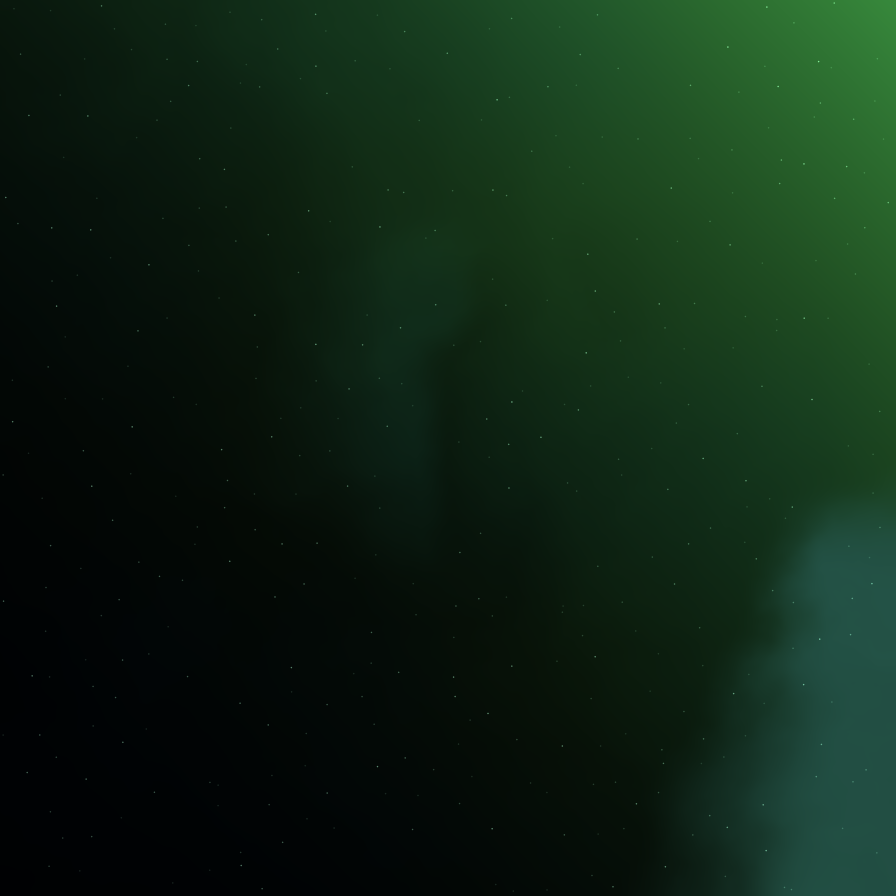
Reproduce this background procedurally as a WebGL 1 fragment shader.

```glsl
precision highp float;
// Dark green night nebula: a corner glow, a teal cloud, faint smoke and tiny stars.

uniform vec2 u_resolution;

// Colours
const vec3 GLOW_COLOR  = vec3(0.215, 0.530, 0.225);
const vec3 SHADE_COLOR = vec3(0.000, 0.006, 0.011);
const vec3 CLOUD_COLOR = vec3(0.140, 0.325, 0.280);
const vec3 WISP_COLOR  = vec3(0.012, 0.042, 0.043);
const vec3 STAR_COLOR  = vec3(0.360, 0.520, 0.430);

// Shape
const float GLOW_FALLOFF  = 2.4;
const float SMOKE_SCALE   = 3.2;
const float SMOKE_AMOUNT  = 0.30;
const float HUE_AMOUNT    = 0.045;
const float CLOUD_START   = 0.685;  // cloud edge on the bottom side
const float CLOUD_SLOPE   = 0.52;   // sideways drift of the edge with height
const float CLOUD_WARP    = 0.13;
const vec2  WISP_CENTER   = vec2(0.475, 0.56);
const float STAR_CELLS    = 25.0;
const float STAR_DENSITY  = 0.62;
const float STAR_RADIUS   = 0.0015;

// Sine-free hashes
float hash(vec2 p) {
  vec3 q = fract(p.xyx * 0.1031);
  q += dot(q, q.yzx + 33.33);
  return fract((q.x + q.y) * q.z);
}

vec2 hash2(vec2 p) {
  return vec2(hash(p + 17.3), hash(p + 71.9));
}

float noise(vec2 p) {
  vec2 i = floor(p);
  vec2 f = fract(p);
  f = f * f * f * (f * (f * 6.0 - 15.0) + 10.0);
  float low = mix(hash(i), hash(i + vec2(1.0, 0.0)), f.x);
  float high = mix(hash(i + vec2(0.0, 1.0)), hash(i + 1.0), f.x);
  return mix(low, high, f.y);
}

float fbm(vec2 p) {
  float sum = 0.0;
  float weight = 0.53;
  for (int i = 0; i < 5; i++) {
    sum += weight * noise(p);
    p = mat2(1.6, 1.2, -1.2, 1.6) * p + 4.7;
    weight *= 0.45;
  }
  return sum;
}

// Diagonal glow, strongest in the upper right corner
vec3 cornerGlow(vec2 p, float smoke) {
  float reach = max(0.5 * (p.x + p.y), 0.0);
  vec3 color = GLOW_COLOR * pow(reach, GLOW_FALLOFF) + SHADE_COLOR;
  float dim = 1.0 - smoothstep(0.45, 0.85, reach);
  color *= 1.0 + SMOKE_AMOUNT * dim * (smoke - 0.5) * 2.0;
  float hue = noise(p * 4.0 + vec2(2.6, 8.1)) - 0.5;
  return color + HUE_AMOUNT * hue * reach * vec3(-0.5, -0.2, 1.0);
}

// Opacity of the teal cloud: crisp at its top, soft toward the bottom
float cloudMask(vec2 p, vec2 warp) {
  float edge = p.x + CLOUD_WARP * (warp.x - 0.5) - CLOUD_START - CLOUD_SLOPE * p.y;
  float softness = mix(0.23, 0.075, smoothstep(0.05, 0.35, p.y));
  float top = 1.0 - smoothstep(0.32, 0.50, p.y + 0.10 * (warp.y - 0.5));
  return smoothstep(-0.02, softness, edge) * top;
}

// Upright smoke wisp: long fade on its left, tighter edge on its right
float wispMask(vec2 p, vec2 warp) {
  vec2 d = p - WISP_CENTER + 0.10 * (warp - 0.5);
  float side = smoothstep(-0.20, -0.04, d.x) * (1.0 - smoothstep(-0.025, 0.035 + 0.25 * max(d.y, 0.0), d.x));
  float ends = smoothstep(-0.19, -0.06, d.y) * (1.0 - smoothstep(0.02, 0.30, d.y));
  return side * ends;
}

// One small star at a random place in some of the grid cells
float stars(vec2 p) {
  vec2 cell = floor(p * STAR_CELLS);
  vec2 center = (cell + 0.08 + 0.84 * hash2(cell)) / STAR_CELLS;
  float shown = step(hash(cell + 5.0), STAR_DENSITY);
  float level = hash(cell + 43.0);
  float disc = 1.0 - smoothstep(0.0, STAR_RADIUS, length(p - center));
  return disc * shown * mix(0.25, 1.0, level * level);
}

void main() {
  vec2 p = gl_FragCoord.xy / u_resolution;

  // Domain-warped smoke
  vec2 q = p * SMOKE_SCALE;
  vec2 warp = vec2(fbm(q * 2.2 + 3.1), fbm(q * 2.2 + 19.4));
  float smoke = fbm(q + 1.2 * warp + 7.0);

  // Layers from back to front
  vec3 color = cornerGlow(p, smoke);
  color += WISP_COLOR * wispMask(p, warp);
  color = mix(color, CLOUD_COLOR * (0.88 + 0.24 * smoke), 0.95 * cloudMask(p, warp));
  color += STAR_COLOR * stars(p);

  gl_FragColor = vec4(clamp(color, 0.0, 1.0), 1.0);
}
```
